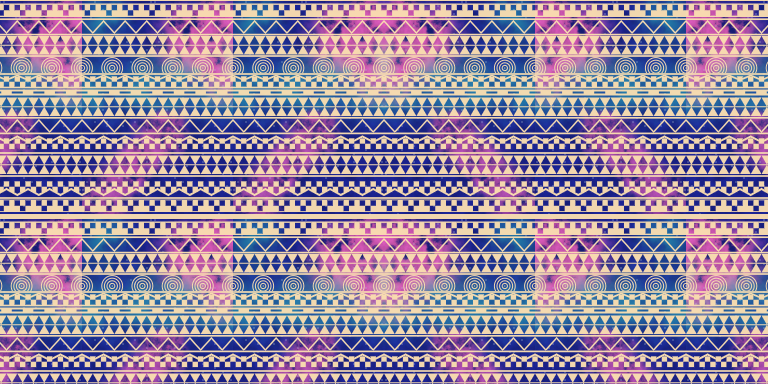
A Shadertoy shader for this pattern:

```glsl
#define UNIT (384.0 / iResolution.y)
#define PERIOD 218.0
#define TILE 151.0
#define PITCH (TILE / 7.0)
#define CELL (PITCH / 4.0)
#define LINE_HALF 0.85
#define CREAM vec3(0.98, 0.87, 0.69)
#define NAVY vec3(0.10, 0.13, 0.54)
#define PINK vec3(0.86, 0.34, 0.66)
#define TEAL vec3(0.14, 0.53, 0.68)
#define HAZE vec3(0.72, 0.70, 0.72)

float fill(float d) { return clamp(0.5 - d / UNIT, 0.0, 1.0); }
float repeatCentered(float x, float pitch) { return x - pitch * floor(x / pitch + 0.5); }
float band(float y, float a, float b) { return fill(abs(y - 0.5 * (a + b)) - 0.5 * (b - a)); }

float hash(vec2 p) {
    vec3 q = fract(vec3(p.xyx) * 0.1031);
    q += dot(q, q.yzx + 33.33);
    return fract((q.x + q.y) * q.z);
}

float noise(vec2 p) {
    vec2 i = floor(p), f = fract(p);
    f = f * f * (3.0 - 2.0 * f);
    return mix(mix(hash(i), hash(i + vec2(1, 0)), f.x),
               mix(hash(i + vec2(0, 1)), hash(i + vec2(1, 1)), f.x), f.y);
}

float fbm(vec2 p) {
    float sum = 0.0, amp = 0.5;
    for (int i = 0; i < 5; i++) {
        sum += amp * noise(p);
        p = p * 2.03 + 17.0;
        amp *= 0.5;
    }
    return sum;
}

float squares(float x, float y, float pitch) {
    return fill(max(abs(repeatCentered(x, pitch)), abs(y)) - 0.5 * CELL);
}

// Cream band with two rows of dark squares
float checker(float x, float y, float a, float b) {
    float mid = 0.5 * (a + b);
    float dark = max(squares(x, y - mid + 0.5 * CELL, 2.0 * CELL),
                     squares(x - CELL, y - mid - 0.5 * CELL, PITCH));
    return band(y, a, b) * (1.0 - dark);
}

// Cream line running from height a at the peaks to b between them
float zigzag(float x, float y, float a, float b, float halfWidth) {
    float t = abs(repeatCentered(x, PITCH)) / (0.5 * PITCH);
    float slope = (b - a) / (0.5 * PITCH);
    return fill(abs(y - mix(a, b, t)) / sqrt(1.0 + slope * slope) - halfWidth);
}

// Two mirrored rows of dark triangles on cream
float diamonds(float x, float y, float a, float b) {
    float h = 0.5 * (b - a), v = abs(y - 0.5 * (a + b));
    float d = (abs(repeatCentered(x, 2.0 * CELL)) - CELL * (1.0 - v / h)) * 0.85;
    return band(y, a, b) * (1.0 - fill(d) * fill(0.5 - v));
}

// Staggered cream squares
float castle(float x, float y, float top) {
    return max(squares(x, y - top, 2.0 * CELL), squares(x - CELL, y - top - CELL, 2.0 * CELL));
}

float arches(float x, float y) {
    float r = length(vec2(repeatCentered(x, TILE / 5.0), y - 68.0));
    float rings = fill(abs(repeatCentered(r, 2.6)) - 0.5);
    return rings * fill(r - 11.5) * band(y, 57.0, 74.0);
}

vec3 galaxy(vec2 p) {
    float cloud = fbm(p * 0.055), detail = fbm(p * 0.13 + 40.0);
    vec2 q = p + 34.0 * (vec2(cloud, fbm(p * 0.05 + 80.0)) - 0.5);
    // Distances to the dome, the slanted plume and its bright streak
    float dome = length((q - vec2(8, 42)) / vec2(74, 50));
    vec2 start = vec2(70, 132), axis = vec2(56, 66);
    float along = clamp(dot(q - start, axis) / dot(axis, axis), 0.0, 1.0);
    float plume = length(q - start - axis * along) / 27.0;
    float streak = length((p - vec2(66, 133)) / vec2(5, 24));
    float pink = max(1.0 - smoothstep(0.65, 1.15, dome), 0.8 * (1.0 - smoothstep(0.3, 1.15, plume)));
    pink = max(pink, 1.0 - smoothstep(0.2, 1.2, streak)) * smoothstep(0.15, 0.5, detail);
    float teal = exp(-pow((q.y - 88.0) / 25.0, 2.0)) + exp(-dot(q - vec2(134, 22), q - vec2(134, 22)) / 500.0);
    float haze = exp(-dot((q - vec2(5, 70)) / vec2(58, 17), (q - vec2(5, 70)) / vec2(58, 17)));
    vec3 color = NAVY * (0.75 + 0.5 * detail);
    color = mix(color, TEAL, clamp(teal * (0.25 + cloud), 0.0, 0.85));
    color = mix(color, PINK * (0.75 + 0.5 * detail), pink * 0.85);
    color = mix(color, HAZE, haze * smoothstep(0.2, 0.65, cloud) * 0.8);
    // Stars
    vec2 id = floor(p / 4.0), spot = fract(p / 4.0) - 0.5;
    float star = step(0.93, hash(id + 9.0)) * fill(length(spot) * 4.0 - 0.6);
    return mix(color, vec3(0.75, 0.83, 0.9), star * 0.6);
}

void mainImage(out vec4 fragColor, in vec2 fragCoord) {
    float x = (fragCoord.x - 0.5 * iResolution.x) * UNIT;
    float y = mod(384.0 - fragCoord.y * UNIT, PERIOD);
    vec3 ground = galaxy(vec2(mod(abs(x), TILE), y));

    // Thin separating lines
    float ink = max(band(y, 214.0, 220.0), band(y, -4.0, 1.0));
    float rules[10] = float[](19.2, 34.6, 56.0, 74.0, 87.5, 117.8, 133.4, 153.0, 176.0, 198.0);
    for (int i = 0; i < 10; i++) ink = max(ink, fill(abs(y - rules[i]) - LINE_HALF));

    // Ornamental bands from top to bottom
    ink = max(ink, checker(x, y, 3.5, 17.0));
    ink = max(ink, zigzag(x, y, 21.0, 33.0, 0.75));
    ink = max(ink, diamonds(x, y, 36.0, 54.5));
    ink = max(ink, arches(x, y));
    ink = max(ink, max(castle(x, y, 79.0), zigzag(x, y, 75.5, 80.0, 0.9)));
    float dash = fill(abs(repeatCentered(x, PITCH)) - 5.5) * band(y, 91.5, 93.5);
    ink = max(ink, band(y, 89.5, 95.5) * (1.0 - dash));
    ink = max(ink, diamonds(x, y, 97.5, 116.0));
    ink = max(ink, zigzag(x, y, 120.0, 132.0, 0.75));
    ink = max(ink, max(castle(x, y, 141.0), zigzag(x, y, 136.5, 142.0, 1.0)));
    ink = max(ink, diamonds(x, y, 155.5, 174.0));
    ink = max(ink, max(castle(x, y, 184.0), zigzag(x, y, 195.0, 189.0, 1.0)));
    ink = max(ink, checker(x, y, 199.5, 212.0));

    vec3 cream = mix(CREAM, ground, 0.04);
    fragColor = vec4(mix(ground, cream, ink), 1.0);
}
```
